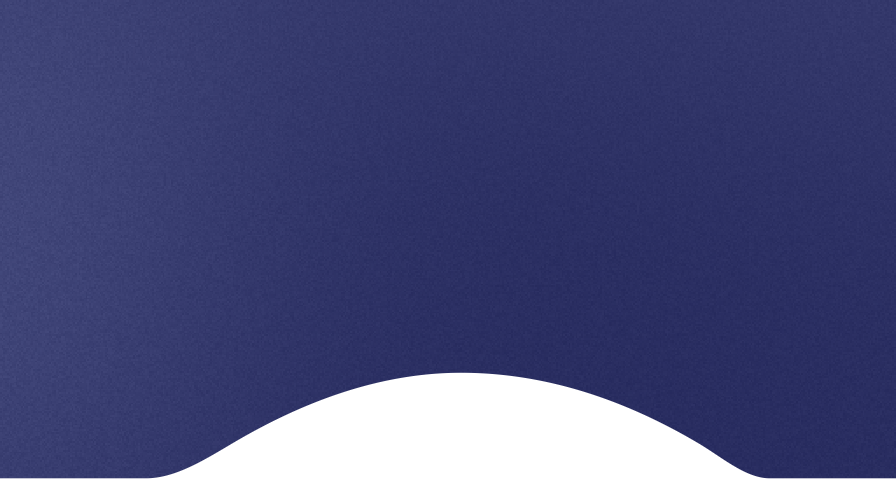
This background is drawn by a WebGL 1 fragment shader. Its source:

```glsl
precision highp float;
// A grainy indigo backdrop above a white floor that swells into a smooth hill.
// Soft elliptical glows tint the backdrop, hashed noise adds the grain, and
// the hill outline is a chain of cubic Hermite curves.

uniform vec2 u_resolution;

const vec3 INDIGO = vec3(0.158, 0.174, 0.376);
const vec3 LEFT_GLOW = vec3(0.092, 0.097, 0.095);
const vec3 TOP_GLOW = vec3(0.043, 0.043, 0.041);
const vec3 WHITE = vec3(1.0);

const float FLOOR_Y = 0.051;
const float SHOULDER_Y = 0.121;
const float PEAK_Y = 0.2604;
const float FLANK_SLOPE = 1.05;

// Sine-free hash, 0 to 1
float hash(vec2 p) {
  vec3 q = fract(vec3(p.xyx) * 0.1031);
  q += dot(q, q.yzx + 33.33);
  return fract((q.x + q.y) * q.z);
}

// Gaussian falloff from an elliptical centre
float glow(vec2 p, vec2 centre, vec2 radius) {
  vec2 d = (p - centre) / radius;
  return exp(-dot(d, d));
}

// Hermite curve through points a and b with end slopes sa and sb
float hermite(float x, vec2 a, vec2 b, float sa, float sb) {
  float w = b.x - a.x;
  float t = clamp((x - a.x) / w, 0.0, 1.0);
  float u = 1.0 - t;
  return mix(a.y, b.y, t * t * (3.0 - 2.0 * t))
       + w * t * u * (sa * u - sb * t);
}

// Height of the white hill at x
float hillHeight(float x) {
  vec2 leftFoot = vec2(0.163, FLOOR_Y);
  vec2 leftShoulder = vec2(0.260, SHOULDER_Y);
  vec2 peak = vec2(0.5145, PEAK_Y);
  vec2 rightShoulder = vec2(0.779, SHOULDER_Y);
  vec2 rightFoot = vec2(0.859, FLOOR_Y);
  if (x < leftShoulder.x) return hermite(x, leftFoot, leftShoulder, 0.0, FLANK_SLOPE);
  if (x < peak.x) return hermite(x, leftShoulder, peak, FLANK_SLOPE, 0.0);
  if (x < rightShoulder.x) return hermite(x, peak, rightShoulder, 0.0, -FLANK_SLOPE);
  return hermite(x, rightShoulder, rightFoot, -FLANK_SLOPE, 0.0);
}

// Centred grain in cells of a fixed share of the canvas
float grain(vec2 uv, vec2 cells) {
  vec2 cell = floor(uv * cells);
  return hash(cell) + hash(cell + 71.0) - 1.0;
}

vec3 backdrop(vec2 uv) {
  float left = glow(uv, vec2(-0.06, 0.50), vec2(0.36, 0.75));
  float top = glow(uv, vec2(0.50, 1.20), vec2(1.10, 0.50));
  float right = glow(uv, vec2(1.10, 0.90), vec2(0.35, 0.60));
  vec3 colour = INDIGO + LEFT_GLOW * left + TOP_GLOW * (top + 0.4 * right);
  float strength = mix(0.018, 0.026, left);
  return colour + strength * grain(uv, vec2(512.0, 288.0));
}

// Coverage of the hill, smoothed across one pixel
float hillCoverage(vec2 uv, vec2 resolution) {
  float height = hillHeight(uv.x);
  float ahead = hillHeight(uv.x + 1.0 / resolution.x);
  float rise = (ahead - height) * resolution.y;
  float gap = (height - uv.y) * resolution.y / sqrt(1.0 + rise * rise);
  return clamp(gap + 0.5, 0.0, 1.0);
}

void main() {
  vec2 uv = gl_FragCoord.xy / u_resolution;
  vec3 colour = mix(backdrop(uv), WHITE, hillCoverage(uv, u_resolution));
  gl_FragColor = vec4(colour, 1.0);
}
```
